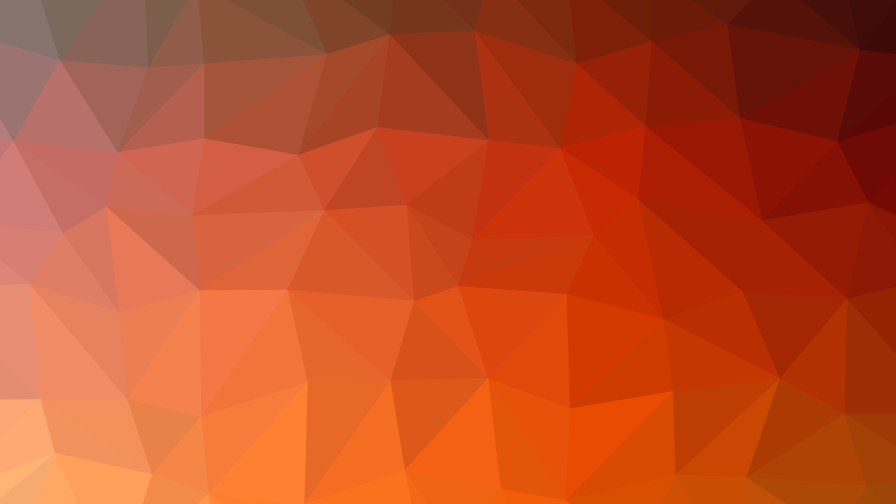
A Shadertoy shader for this background:

```glsl
// Low-poly mosaic: a jittered lattice split into flat triangles.
// Each facet takes the colour of a smooth warm gradient at its centroid,
// and neighbouring facets are blended by their edge coverage.

#define GRID vec2(9.97, 5.84)   // lattice cells across the canvas
#define ORIGIN vec2(0.39, 0.30) // lattice offset from the lower left
#define JITTER 0.62             // vertex scatter, in cells
#define TINT 0.055              // brightness variation between facets
#define SEED 3.7

float hash(vec2 p) {
    return fract(sin(dot(p, vec2(127.1, 311.7)) + SEED) * 43758.5453);
}

float cross2(vec2 a, vec2 b) { return a.x * b.y - a.y * b.x; }

// Lattice corner moved by a random offset
vec2 vertexAt(vec2 id) {
    return id + JITTER * (vec2(hash(id), hash(id + 57.3)) - 0.5);
}

// Piecewise linear ramp through four evenly spaced colours
vec3 ramp(vec3 a, vec3 b, vec3 c, vec3 d, float t) {
    t = clamp(t, 0.0, 1.0) * 3.0;
    vec3 col = mix(a, b, clamp(t, 0.0, 1.0));
    col = mix(col, c, clamp(t - 1.0, 0.0, 1.0));
    return mix(col, d, clamp(t - 2.0, 0.0, 1.0));
}

// Gradient from peach and orange below to grey and maroon above
vec3 gradient(vec2 uv) {
    vec3 bottom = ramp(vec3(1.00, 0.69, 0.45), vec3(1.00, 0.48, 0.16),
                       vec3(0.92, 0.33, 0.00), vec3(0.64, 0.29, 0.03), uv.x);
    vec3 lower  = ramp(vec3(0.92, 0.56, 0.45), vec3(0.92, 0.42, 0.20),
                       vec3(0.82, 0.22, 0.00), vec3(0.60, 0.14, 0.01), uv.x);
    vec3 upper  = ramp(vec3(0.79, 0.47, 0.48), vec3(0.80, 0.32, 0.19),
                       vec3(0.74, 0.14, 0.01), vec3(0.45, 0.03, 0.02), uv.x);
    vec3 top    = ramp(vec3(0.52, 0.48, 0.46), vec3(0.47, 0.28, 0.17),
                       vec3(0.47, 0.13, 0.03), vec3(0.22, 0.04, 0.04), uv.x);
    return ramp(bottom, lower, upper, top, uv.y);
}

// Signed distance inside the edge from a to b (positive on the left)
float edge(vec2 p, vec2 a, vec2 b) {
    return cross2(b - a, p - a) / length(b - a);
}

float area(vec2 a, vec2 b, vec2 c) { return cross2(b - a, c - a); }

// Facet colour in rgb, weighted by its coverage in a
vec4 facet(vec2 p, vec2 a, vec2 b, vec2 c, float pixel) {
    float inside = min(edge(p, a, b), min(edge(p, b, c), edge(p, c, a)));
    float cover = clamp(inside / pixel + 0.5, 0.0, 1.0);
    vec2 centre = (a + b + c) / 3.0;
    float shade = 1.0 + TINT * (2.0 * hash(floor(centre * 64.0)) - 1.0);
    return vec4(gradient((centre + ORIGIN) / GRID) * shade, 1.0) * cover;
}

void mainImage(out vec4 fragColor, in vec2 fragCoord) {
    vec2 p = fragCoord / iResolution.xy * GRID - ORIGIN;
    float pixel = GRID.y / iResolution.y;
    vec4 sum = vec4(0.0);

    // Scattered corners can reach into the neighbouring cells
    for (int j = -1; j <= 1; j++)
    for (int i = -1; i <= 1; i++) {
        vec2 id = floor(p) + vec2(i, j);
        vec2 a = vertexAt(id);
        vec2 b = vertexAt(id + vec2(1.0, 0.0));
        vec2 c = vertexAt(id + vec2(1.0, 1.0));
        vec2 d = vertexAt(id + vec2(0.0, 1.0));

        // Split along the diagonal that avoids slivers and folds
        float splitAC = min(area(a, b, c), area(a, c, d));
        float splitBD = min(area(a, b, d), area(b, c, d));
        if (splitAC > splitBD)
            sum += facet(p, a, b, c, pixel) + facet(p, a, c, d, pixel);
        else
            sum += facet(p, a, b, d, pixel) + facet(p, b, c, d, pixel);
    }
    fragColor = vec4(clamp(sum.rgb / max(sum.a, 1e-4), 0.0, 1.0), 1.0);
}
```
